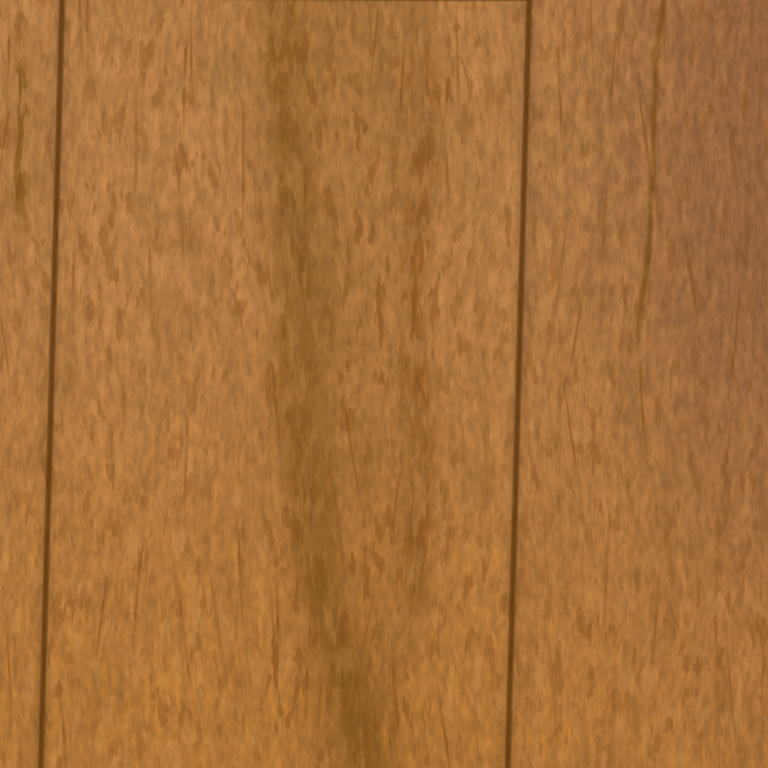
Write a Shadertoy shader that draws this texture.

```glsl
// Warm brown wood planks with leaning seams, ragged dark streaks and flecked vertical grain.

const float PLANK_WIDTH = 0.608;
const float SEAM_START = 0.053;
const float SEAM_LEAN = 0.028;

const vec3 TAN_WOOD = vec3(0.69, 0.475, 0.27);
const vec3 AMBER_WOOD = vec3(0.69, 0.46, 0.215);
const vec3 UMBER_WOOD = vec3(0.57, 0.375, 0.235);
const vec3 PALE_WOOD = vec3(0.79, 0.57, 0.33);
const vec3 OLIVE_STREAK = vec3(0.47, 0.30, 0.10);
const vec3 RUST_STREAK = vec3(0.50, 0.30, 0.11);
const vec3 SEAM_COLOR = vec3(0.38, 0.225, 0.06);

vec2 hash2(vec2 p) {
    vec3 q = fract(p.xyx * vec3(0.1031, 0.1030, 0.0973));
    q += dot(q, q.yzx + 33.33);
    return fract((q.xx + q.yz) * q.zy);
}

vec2 gradientAt(vec2 cell) {
    float angle = 6.2832 * hash2(cell).x;
    return vec2(cos(angle), sin(angle));
}

float gradientNoise(vec2 p) {
    vec2 i = floor(p), f = fract(p);
    vec2 u = f * f * f * (f * (f * 6.0 - 15.0) + 10.0);
    vec2 e = vec2(1.0, 0.0);
    float a = dot(gradientAt(i), f);
    float b = dot(gradientAt(i + e), f - e);
    float c = dot(gradientAt(i + e.yx), f - e.yx);
    float d = dot(gradientAt(i + 1.0), f - 1.0);
    return mix(mix(a, b, u.x), mix(c, d, u.x), u.y);
}

float fbm(vec2 p) {
    float sum = 0.0, gain = 1.0;
    for (int k = 0; k < 3; k++) {
        sum += gain * gradientNoise(p);
        p = p * 2.03 + 17.3;
        gain *= 0.55;
    }
    return sum;
}

// Soft band around a centre line
float band(float x, float center, float width) {
    float d = (x - center) / width;
    return exp(-d * d);
}

// Fades in after the first edge and out before the second
float span(float y, float low, float high, float fade) {
    return smoothstep(low - fade, low + fade, y) * (1.0 - smoothstep(high - fade, high + fade, y));
}

// Thin slanted cracks, one possible in each cell
float cracks(vec2 p, vec2 count, float halfWidth, float density) {
    vec2 home = floor(p * count);
    float ink = 0.0;
    for (int j = -1; j <= 1; j++)
    for (int i = -1; i <= 1; i++) {
        vec2 cell = home + vec2(i, j);
        vec2 r = hash2(cell + 5.7), s = hash2(cell + 91.3);
        vec2 d = p - (cell + r) / count;
        d.x += d.y * (s.x - 0.5) * 0.3;
        float taper = 1.0 - smoothstep(0.1, 0.6, abs(d.y) * count.y);
        ink = max(ink, band(d.x, 0.0, halfWidth) * taper * step(s.y, density));
    }
    return ink;
}

void mainImage(out vec4 fragColor, in vec2 fragCoord) {
    vec2 p = fragCoord / iResolution.xy;

    // Plank index and signed distance to its nearest seam
    float across = (p.x - SEAM_START - SEAM_LEAN * p.y) / PLANK_WIDTH;
    float plank = floor(across);
    float seamDistance = (across - floor(across + 0.5)) * PLANK_WIDTH;
    float middle = float(plank == 0.0), right = float(plank == 1.0);

    // Grain layers on gently warped coordinates
    vec2 g = p + vec2(0.018 * gradientNoise(p * vec2(5.0, 3.0) + plank * 7.1), plank * 3.7);
    float broad = fbm(g * vec2(12.0, 4.0));
    float fiber = fbm(g * vec2(58.0, 15.0));
    float fine = fbm(g * vec2(115.0, 48.0));
    float ragged = smoothstep(-0.22, 0.22, fiber + 0.35 * fine);

    // Board tone: amber toward the bottom, umber toward the upper right
    vec3 color = mix(AMBER_WOOD, TAN_WOOD, smoothstep(0.0, 0.8, p.y));
    float shade = right * (0.2 + 0.7 * smoothstep(0.7, 1.0, p.x)) * smoothstep(-0.3, 0.8, p.y);
    color = mix(color, UMBER_WOOD, shade);

    // Streaks break up along the fibres
    float x = g.x + 0.016 * fiber + 0.012 * broad;
    float fall = 1.0 - smoothstep(0.0, 0.32, p.y);
    float olive = band(x, 0.415 - 0.04 * p.y + 0.07 * fall, 0.032 + 0.014 * fall);
    float rust = band(x, 0.545, 0.019) * span(p.y, 0.2, 0.98, 0.1);
    float heart = band(x, 0.465, 0.10);
    float crack = right * band(g.x + 0.004 * fiber, 0.79 + 0.075 * p.y, 0.004) * span(p.y, 0.56, 1.1, 0.04);
    float stain = float(plank < 0.0) * band(x, 0.03, 0.011) * span(p.y, 0.72, 0.93, 0.06);
    color = mix(color, OLIVE_STREAK, middle * (olive * (0.27 + 0.33 * ragged) + 0.2 * heart));
    color = mix(color, RUST_STREAK, middle * rust * (0.1 + 0.6 * ragged));
    color = mix(color, OLIVE_STREAK, clamp(0.75 * crack + stain * ragged, 0.0, 0.75));

    // Sharp dark flecks, pale flecks and hairline cracks over fine fibres
    color *= 1.0 + 0.05 * broad + 0.08 * fiber + 0.12 * fine;
    float density = 0.5 + 0.5 * smoothstep(-0.3, 0.4, broad) + 0.3 * middle * heart;
    float dark = smoothstep(0.12, 0.40, fbm(g * vec2(66.0, 21.0) + 31.0));
    float pale = smoothstep(0.10, 0.42, fbm(g * vec2(60.0, 19.0) + 63.0));
    float hair = cracks(g, vec2(24.0, 6.0), 0.0019, 0.26) * (0.4 + 0.6 * ragged);
    color = mix(color, PALE_WOOD, 0.32 * pale * (1.0 - 0.5 * middle * heart) * (1.0 - 0.6 * shade));
    color = mix(color, RUST_STREAK, clamp(0.38 * dark * density + 0.55 * hair, 0.0, 0.65));

    // Soft side seams, then the faint end joint of the middle plank
    float seam = 1.0 - smoothstep(0.0012, 0.0058, abs(seamDistance));
    color *= 1.0 - 0.1 * band(seamDistance, 0.0, 0.010);
    color = mix(color, SEAM_COLOR, seam * (0.82 + 0.2 * fine));
    float joint = middle * (1.0 - smoothstep(0.0, 0.003, abs(p.y - 1.0)));
    color = mix(color, SEAM_COLOR, 0.6 * joint * smoothstep(0.2, 0.6, p.x));

    fragColor = vec4(clamp(color, 0.0, 1.0), 1.0);
}
```
